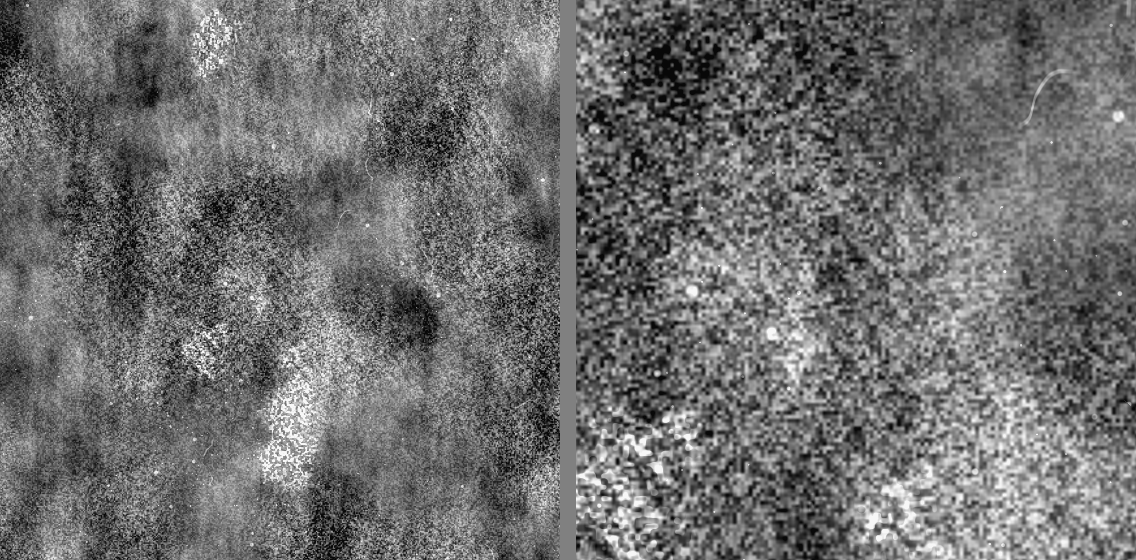
Left, the full canvas; right, a detail of the centre.
Write a three.js fragment shader that draws this texture.

```glsl
// Weathered grey plaster: layered fractal patches, vertical streaks and gritty
// grain of varying strength, with dark smudges, powdery bright wear, small
// chips and thin pale cracks scattered by hashed loops.

varying vec2 vUv;

const float BASE_GREY = 0.425;
const int STAIN_COUNT = 14;
const int CRACK_COUNT = 12;

float hash(vec2 p) {
  return fract(sin(dot(p, vec2(12.9898, 78.233))) * 43758.5453);
}

vec2 hash2(vec2 p) {
  return vec2(hash(p), hash(p + 37.7));
}

float noise(vec2 p) {
  vec2 i = floor(p);
  vec2 f = fract(p);
  f = f * f * (3.0 - 2.0 * f);
  float low = mix(hash(i), hash(i + vec2(1.0, 0.0)), f.x);
  float high = mix(hash(i + vec2(0.0, 1.0)), hash(i + vec2(1.0, 1.0)), f.x);
  return mix(low, high, f.y);
}

float fbm(vec2 p) {
  float sum = 0.0;
  float weight = 0.5;
  for (int i = 0; i < 5; i++) {
    sum += weight * noise(p);
    p = mat2(1.6, 1.2, -1.2, 1.6) * p + 17.3;
    weight *= 0.5;
  }
  return sum / 0.969;
}

// Noise centred on zero
float signedFbm(vec2 p) {
  return fbm(p) - 0.5;
}

// Soft elongated smudge with a ragged edge, 0 to 1
float smudge(vec2 p, vec2 center, vec2 radius, float ragged) {
  float d = length((p - center) / radius) + ragged;
  return 1.0 - smoothstep(0.35, 1.15, d);
}

// Thin broken line wandering along its own y axis
float crack(vec2 p, vec2 center, float angle, float halfLength, float seed) {
  vec2 q = p - center;
  q = vec2(q.x * cos(angle) - q.y * sin(angle), q.x * sin(angle) + q.y * cos(angle));
  float bend = 0.03 * (noise(vec2(q.y * 28.0, seed)) - 0.5)
             + 0.008 * (noise(vec2(q.y * 120.0, seed + 5.0)) - 0.5);
  float line = 1.0 - smoothstep(0.0005, 0.0020, abs(q.x - bend));
  float ends = 1.0 - smoothstep(0.6 * halfLength, halfLength, abs(q.y));
  float gaps = smoothstep(0.3, 0.6, noise(vec2(q.y * 90.0, seed + 9.0)));
  return line * ends * gaps;
}

// Rare round chips, at most one per cell
float chips(vec2 p, float cells, float share) {
  vec2 cell = floor(p * cells);
  vec2 center = 0.25 + 0.5 * hash2(cell + 3.1);
  float radius = mix(0.06, 0.2, pow(hash(cell + 8.4), 3.0));
  float d = length(fract(p * cells) - center);
  float disc = 1.0 - smoothstep(radius * 0.6, radius * 1.3, d);
  return disc * step(hash(cell + 21.9), share);
}

void main() {
  vec2 uv = vUv;
  vec2 warp = 0.05 * vec2(signedFbm(uv * 9.0 + 4.0), signedFbm(uv * 9.0 + 51.0));
  vec2 p = uv + warp;

  // Large clouds, mid-size mottling and vertical streaks
  float grey = BASE_GREY;
  grey += 0.24 * signedFbm(p * vec2(3.0, 2.5) + 11.0);
  grey += 0.58 * signedFbm(p * vec2(9.0, 6.5) + 29.0);
  grey += 0.34 * signedFbm(uv * vec2(30.0, 24.0) + 63.0);
  grey += 0.24 * signedFbm(uv * vec2(75.0, 9.0) + 85.0);

  // Dark smudges and powdery bright wear, upright or lying
  float ragged = 2.2 * signedFbm(uv * 22.0 + 7.0);
  float wear = 0.0;
  for (int i = 0; i < STAIN_COUNT; i++) {
    vec2 seed = vec2(float(i) + 2.3, 41.0);
    float size = mix(0.035, 0.08, hash(seed + 6.0));
    vec2 radius = size * mix(vec2(0.8, 1.7), vec2(1.8, 0.6), step(0.65, hash(seed + 9.0)));
    float mark = smudge(p, hash2(seed), radius, ragged);
    float isBright = step(2.5, mod(float(i), 4.0));
    grey -= 0.17 * mark * (1.0 - isBright);
    wear = max(wear, mark * isBright);
  }

  // Grit, coarser and stronger in some regions
  float roughness = smoothstep(0.3, 0.7, fbm(p * 5.0 + 97.0));
  float fineGrit = noise(uv * 430.0) - 0.5;
  float coarseGrit = noise(uv * 240.0 + 13.0) - 0.5;
  grey += mix(0.28, 0.66, roughness) * fineGrit;
  grey += mix(0.10, 0.30, roughness) * coarseGrit;
  grey += wear * (0.08 + 0.40 * smoothstep(0.45, 0.7, noise(uv * 300.0 + 31.0)));

  // Chips gather in loose clusters
  float cluster = smoothstep(0.5, 0.72, fbm(uv * 7.0 + 140.0));
  grey += 0.40 * chips(uv, 48.0, 0.03 + 0.16 * cluster);
  grey += 0.32 * chips(uv + 0.37, 110.0, 0.02 + 0.20 * cluster);

  // Pale cracks, mostly upright
  for (int i = 0; i < CRACK_COUNT; i++) {
    vec2 seed = vec2(float(i) + 5.7, 73.0);
    float angle = 0.7 * (hash(seed + 2.0) - 0.5) + 1.4 * step(0.75, hash(seed + 4.0));
    float halfLength = mix(0.025, 0.07, hash(seed + 8.0));
    grey += 0.28 * crack(uv, hash2(seed), angle, halfLength, float(i) * 3.7);
  }

  gl_FragColor = vec4(vec3(clamp(grey, 0.03, 0.97)), 1.0);
}
```
